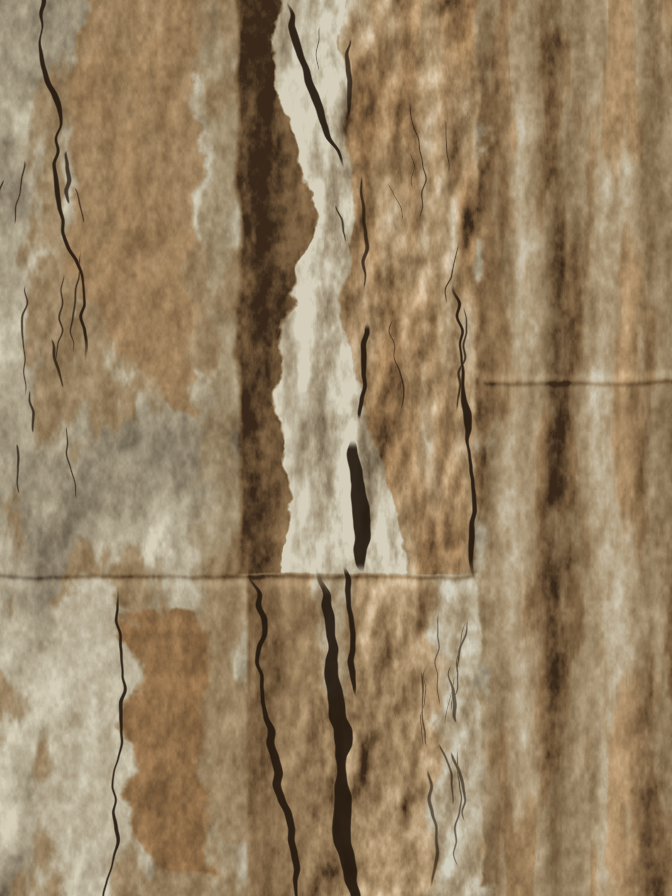
This texture is drawn by a WebGL 2 fragment shader. Its source:

```glsl
#version 300 es
precision highp float;
// Weathered stone shafts: flaking plaster, a split pale ridge, dark hollow and round columns.
uniform vec2 u_resolution;
out vec4 fragColor;

const vec3 UMBER = vec3(.23, .16, .10), BROWN = vec3(.43, .34, .23);
const vec3 EARTH = vec3(.55, .47, .35), SAND = vec3(.67, .60, .48);
const vec3 PALE = vec3(.77, .74, .66);

float hash(vec2 p) {
  vec3 q = fract(p.xyx * .1031);
  q += dot(q, q.yzx + 33.33);
  return fract((q.x + q.y) * q.z);
}
float noise(vec2 p) {
  vec2 i = floor(p), f = fract(p);
  f = f * f * (3. - 2. * f);
  return mix(mix(hash(i), hash(i + vec2(1, 0)), f.x),
             mix(hash(i + vec2(0, 1)), hash(i + vec2(1, 1)), f.x), f.y);
}
float fbm(vec2 p) {
  float sum = 0., amp = .52;
  for (int i = 0; i < 5; i++) {
    sum += amp * noise(p);
    p = p * 2.03 + 17.3;
    amp *= .5;
  }
  return sum;
}
float bump(float x, float centre, float width) {
  float d = (x - centre) / width;
  return exp(-d * d);
}
float band(float x, float lo, float hi, float soft) {
  return smoothstep(lo - soft, lo + soft, x) * (1. - smoothstep(hi - soft, hi + soft, x));
}
float box(vec2 p, vec2 lo, vec2 hi, float soft) {
  return band(p.x, lo.x, hi.x, soft) * band(p.y, lo.y, hi.y, soft);
}
// Tapered, wandering split running from top to bottom
float crack(vec2 uv, vec2 top, vec2 bottom, float width, float seed, float aa) {
  float t = (top.y - uv.y) / (top.y - bottom.y);
  float wander = (noise(vec2(uv.y * 16., seed)) - .5) * .022
               + (noise(vec2(uv.y * 65., seed + 5.)) - .5) * .008;
  float reach = width * sqrt(max(0., 4. * t * (1. - t))) * (.3 + noise(vec2(uv.y * 28., seed + 9.)));
  float d = abs(uv.x - mix(top.x, bottom.x, t) - wander) - reach;
  return (1. - smoothstep(-aa, aa, d)) * band(t, .04, .96, .04);
}
// Short splits scattered through a rectangle
float scatterCracks(vec2 uv, vec2 lo, vec2 hi, float width, float seed, float aa) {
  float c = 0.;
  for (int i = 0; i < 11; i++) {
    float k = float(i) + seed;
    vec2 top = mix(lo, hi, vec2(hash(vec2(k, 3.)), hash(vec2(k, 8.))));
    vec2 fall = vec2(.03 * (hash(vec2(k, 5.)) - .4), -.04 - .1 * hash(vec2(k, 6.)));
    c = max(c, crack(uv, top, top + fall, width * hash(vec2(k, 2.)), k, aa) * .85);
  }
  return c;
}
// Materials are (tone, warmth): warmth runs from grey at -1 to rust at +1
vec2 plaster(vec2 uv, vec2 p, vec2 ragged) {
  vec2 m = vec2(.74 + 1.1 * (fbm(p * vec2(4, 2.5)) - .5), -.65);
  m = mix(m, vec2(.48, .4), .75 * smoothstep(.52, .62, fbm(p * vec2(5, 2.2) + 31.)));
  m = mix(m, vec2(.54, .45), .9 * box(ragged, vec2(.115, .74 - .75 * uv.x), vec2(.29, 1.2), .008));
  m = mix(m, vec2(.55, .15), .7 * box(ragged, vec2(.3, -.1), vec2(.36, 1.2), .01));
  m = mix(m, vec2(.98, -.6), .8 * box(ragged, vec2(.07, .03), vec2(.2, .33), .012));
  return mix(m, vec2(.38, .85), .9 * box(ragged, vec2(.2, .04), vec2(.31, .315), .008));
}
vec2 columns(vec2 uv, vec2 p) {
  float tone = .5 + .22 * bump(uv.x, .77, .03) + .38 * bump(uv.x, .915, .04)
             - .25 * bump(uv.x, .825, .016) - .16 * bump(uv.x, .965, .012);
  float stain = smoothstep(.5, .64, fbm(p * vec2(9, 1.6) + 53.));
  return vec2(tone - .16 * stain + .6 * (fbm(p * vec2(12, 1.5)) - .5), .05 + .35 * stain);
}
vec3 ramp(float tone) {
  float t = max(tone, 0.) * 4.;
  vec3 c = mix(UMBER, BROWN, min(t, 1.));
  c = mix(c, EARTH, clamp(t - 1., 0., 1.));
  c = mix(c, SAND, clamp(t - 2., 0., 1.));
  return mix(c, PALE, clamp(t - 3., 0., 1.5));
}

void main() {
  vec2 uv = gl_FragCoord.xy / u_resolution;
  vec2 p = uv * vec2(3, 4);
  float aa = 1. / u_resolution.x;
  vec2 warp = vec2(fbm(p * 5.), fbm(p * 5. + 71.)) - .5;
  vec2 ragged = uv + warp * vec2(.09, .12);
  float streak = fbm(p * vec2(11, 2) + 13.) - .5;
  float upper = smoothstep(.358, .362, uv.y + .008 * warp.x);

  // Wall and columns
  vec2 m = mix(plaster(uv, p, ragged), columns(uv, p), smoothstep(.7, .72, uv.x + .1 * warp.x));

  // Ochre stone, dark hollow and pale ridge above the joint
  float left = .415 + .05 * bump(uv.y, .76, .1) + .02 * bump(uv.y, .43, .05) + .05 * warp.x;
  float right = .515 + .09 * (1. - smoothstep(.36, .68, uv.y)) + .05 * warp.y;
  float ridge = band(uv.x, left, right, .003) * upper;
  vec2 ochre = vec2(.57 + .9 * streak, .4 - streak);
  vec2 hollow = vec2(.04 + .2 * smoothstep(.38, .46, uv.x) + .18 * (1. - smoothstep(.38, .58, uv.y)) + .4 * streak, .4);
  m = mix(m, ochre, band(uv.x, .5, .708 + .03 * warp.y, .004) * upper);
  m = mix(m, hollow, band(uv.x, .356 + .02 * warp.y, .5, .006) * upper);
  vec2 chalk = vec2(.86 + 1.3 * streak + .2 * bump(uv.x, left, .012), -.45);
  m = mix(m, chalk, ridge);

  // Rounded block below the joint
  float block = band(uv.x, .368, .715 + .04 * warp.x, .004) * (1. - upper);
  vec2 body = vec2(.44 + .22 * smoothstep(.42, .6, uv.x) + .8 * streak, .3);
  body = mix(body, vec2(.9, -.3), .75 * band(ragged.x, .655, .73, .012));
  body = mix(body, vec2(.74, -.2), .7 * box(ragged, vec2(.475, .2), vec2(.53, .4), .008));
  m = mix(m, body, block);

  // Chipped relief and grain
  float rough = mix(.45, 1.1, band(uv.x, .46, .71, .02));
  vec2 chip = p * vec2(13, 6);
  m.x += rough * (fbm(chip) - fbm(chip + vec2(.4, -.3)));
  m.x += .32 * (fbm(p * vec2(45, 30)) - .5);

  // Mortar joints
  float inLeft = 1. - smoothstep(.7, .71, uv.x), inRight = smoothstep(.715, .725, uv.x);
  float lowJoint = uv.y - .357 + .012 * warp.x, highJoint = uv.y - .573 + .012 * warp.y;
  m.x += inLeft * (.12 * bump(lowJoint, -.008, .006) - .3 * bump(lowJoint, 0., .0028));
  m.x += inRight * (.16 * bump(highJoint, .008, .006) - .25 * bump(highJoint, 0., .003));

  // Main splits, then the scattered ones
  float c = crack(uv, vec2(.435, 1.), vec2(.505, .81), .008, 1., aa);
  c = max(c, crack(uv, vec2(.535, .64), vec2(.53, .53), .006, 2., aa));
  c = max(c, crack(uv, vec2(.525, .51), vec2(.54, .36), .011, 3., aa));
  c = max(c, crack(uv, vec2(.675, .69), vec2(.71, .35), .006, 4., aa));
  c = max(c, crack(uv, vec2(.372, .37), vec2(.455, -.03), .006, 5., aa));
  c = max(c, crack(uv, vec2(.478, .37), vec2(.53, -.1), .011, 6., aa));
  c = max(c, crack(uv, vec2(.515, .37), vec2(.525, .22), .007, 7., aa));
  c = max(c, crack(uv, vec2(.18, .35), vec2(.163, -.03), .0025, 8., aa));
  c = max(c, crack(uv, vec2(.05, 1.05), vec2(.13, .59), .004, 9., aa));
  c = max(c, scatterCracks(uv, vec2(.0, .5), vec2(.14, 1.), .003, 20., aa));
  c = max(c, scatterCracks(uv, vec2(.47, .52), vec2(.69, 1.), .004, 40., aa));
  c = max(c, scatterCracks(uv, vec2(.62, .12), vec2(.7, .34), .003, 60., aa) * .8);

  // Tone to colour, tinted by warmth
  vec3 colour = ramp(m.x);
  float luma = dot(colour, vec3(.3, .59, .11));
  colour = mix(colour, luma * vec3(1.05, 1., .87), clamp(-m.y, 0., 1.));
  colour = mix(colour, luma * vec3(1.27, .94, .6), clamp(m.y, 0., 1.));
  fragColor = vec4(mix(colour, UMBER * .6, c * .92), 1);
}
```
